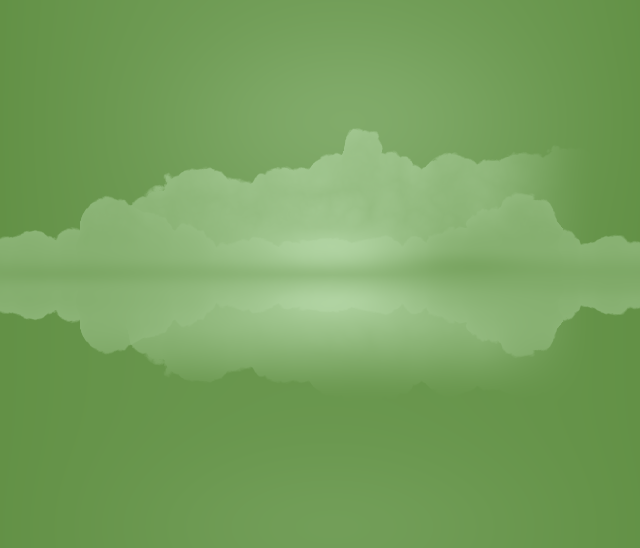
Reproduce this background procedurally as a WebGL 1 fragment shader.

```glsl
precision highp float;
// A pale green cumulus bank above a still horizon, with its fading reflection.

uniform vec2 u_resolution;

// Lengths are in canvas heights; tone 0 is SHADE and tone 1 is LIGHT.
const vec3 SHADE = vec3(0.40, 0.58, 0.29);
const vec3 LIGHT = vec3(0.67, 0.81, 0.61);
const float HORIZON = 0.498;
const float EDGE_SOFTNESS = 0.003;
const float PUFF_SCALE = 17.0;
const float PUFF_HEIGHT = 0.034;
const float RIM_DEPTH = 0.035;
const float RIM_LIGHT = 0.09;
const float BANK_HEIGHT = 0.058;
const vec2 REFLECTION_FADE = vec2(0.08, 0.235);
const vec2 WISP_FADE = vec2(0.28, 0.51);

float hash(vec2 p) {
  vec3 q = fract(p.xyx * 0.1031);
  q += dot(q, q.yzx + 33.33);
  return fract((q.x + q.y) * q.z);
}

float noise(vec2 p) {
  vec2 i = floor(p);
  vec2 f = fract(p);
  f = f * f * (3.0 - 2.0 * f);
  return mix(mix(hash(i), hash(i + vec2(1.0, 0.0)), f.x),
             mix(hash(i + vec2(0.0, 1.0)), hash(i + 1.0), f.x), f.y);
}

// Folded noise: round puffs parted by sharp creases.
float billow(vec2 p) {
  float sum = 0.0;
  float weight = 0.5;
  for (int i = 0; i < 5; i++) {
    sum += weight * abs(2.0 * noise(p) - 1.0);
    p = mat2(1.6, 1.2, -1.2, 1.6) * p + 7.3;
    weight *= 0.5;
  }
  return sum;
}

float glow(vec2 p, vec2 centre, vec2 size) {
  vec2 d = (p - centre) / size;
  return exp(-dot(d, d));
}

// Skyline of a round dome, with steep flanks beyond its half width.
float dome(float x, float centre, float halfWidth, float top) {
  float t = abs(x - centre) / halfWidth;
  float drop = 1.0 - sqrt(max(0.0, 1.0 - t * t)) + 3.0 * max(0.0, t - 1.0);
  return top - halfWidth * drop;
}

float mainSkyline(float x) {
  float h = dome(x, -0.295, 0.055, 0.152);
  h = max(h, dome(x, -0.220, 0.075, 0.194));
  h = max(h, dome(x, -0.140, 0.080, 0.171));
  h = max(h, dome(x, -0.082, 0.045, 0.192));
  h = max(h, dome(x, -0.028, 0.055, 0.189));
  h = max(h, dome(x, 0.027, 0.055, 0.220));
  h = max(h, dome(x, 0.079, 0.036, 0.261));
  h = max(h, dome(x, 0.122, 0.045, 0.222));
  h = max(h, dome(x, 0.180, 0.070, 0.190));
  h = max(h, dome(x, 0.243, 0.058, 0.220));
  h = max(h, dome(x, 0.310, 0.065, 0.206));
  h = max(h, dome(x, 0.368, 0.055, 0.223));
  return max(h, dome(x, 0.460, 0.075, 0.233));
}

// The low bank is the same on both sides of the centre.
float bankSkyline(float x) {
  x = abs(x);
  float h = max(BANK_HEIGHT, dome(x, 0.378, 0.062, 0.143));
  h = max(h, dome(x, 0.315, 0.060, 0.112));
  h = max(h, dome(x, 0.245, 0.060, 0.088));
  h = max(h, dome(x, 0.440, 0.045, 0.080));
  return max(h, dome(x, 0.530, 0.060, 0.068));
}

float cover(float depth) {
  return smoothstep(-EDGE_SOFTNESS, EDGE_SOFTNESS, depth);
}

float rim(float depth) {
  return RIM_LIGHT * exp(-max(depth, 0.0) / RIM_DEPTH);
}

void main() {
  vec2 p = (gl_FragCoord.xy - vec2(0.5, HORIZON) * u_resolution) / u_resolution.y;
  float height = abs(p.y);
  float above = smoothstep(-0.01, 0.01, p.y);
  float centred = 1.0 - p.x * p.x / 0.34;

  // Sky and water
  float sky = -0.05 + 0.17 * centred + 0.27 * glow(p, vec2(0.06, 0.28), vec2(0.32, 0.18));
  float water = -0.05 + 0.09 * centred + 0.13 * glow(p, vec2(0.03, -0.46), vec2(0.35, 0.14));
  float tone = mix(water, sky, above);

  // Light inside the cloud
  float streaks = noise(vec2(p.x * 4.0, p.y * 42.0)) - 0.5;
  float body = mix(0.40, 0.73, exp(-p.x * p.x / 0.10));
  body += 0.27 * glow(vec2(p.x, height), vec2(0.03, 0.045), vec2(0.14, 0.045));
  body -= 0.15 * glow(p, vec2(0.0, 0.006), vec2(0.8, 0.022));
  body -= 0.18 * glow(p, vec2(0.24, 0.025), vec2(0.12, 0.05));
  body += 0.07 * streaks * exp(-height / 0.12);

  // Billowing outlines, shared by the cloud and its reflection
  vec2 q = vec2(p.x, height);
  float puff = billow(q * PUFF_SCALE + 3.0) - 0.24;
  float x = p.x + 0.016 * (noise(q * 38.0) - 0.5);
  float mainDepth = mainSkyline(x) + PUFF_HEIGHT * puff - height;
  float bankDepth = bankSkyline(x) + PUFF_HEIGHT * puff - height;
  body += 0.16 * puff * smoothstep(0.03, 0.12, height) * mix(0.4, 1.0, above);

  // Layers fade downward in the water and toward the right wisps
  float fade = 1.0 - smoothstep(REFLECTION_FADE.x, REFLECTION_FADE.y, -p.y);
  float wisp = 1.0 - smoothstep(WISP_FADE.x, WISP_FADE.y, p.x);
  tone = mix(tone, body + rim(mainDepth), cover(mainDepth) * fade * wisp);
  tone = mix(tone, body + rim(bankDepth), cover(bankDepth) * fade);

  gl_FragColor = vec4(mix(SHADE, LIGHT, tone), 1.0);
}
```
